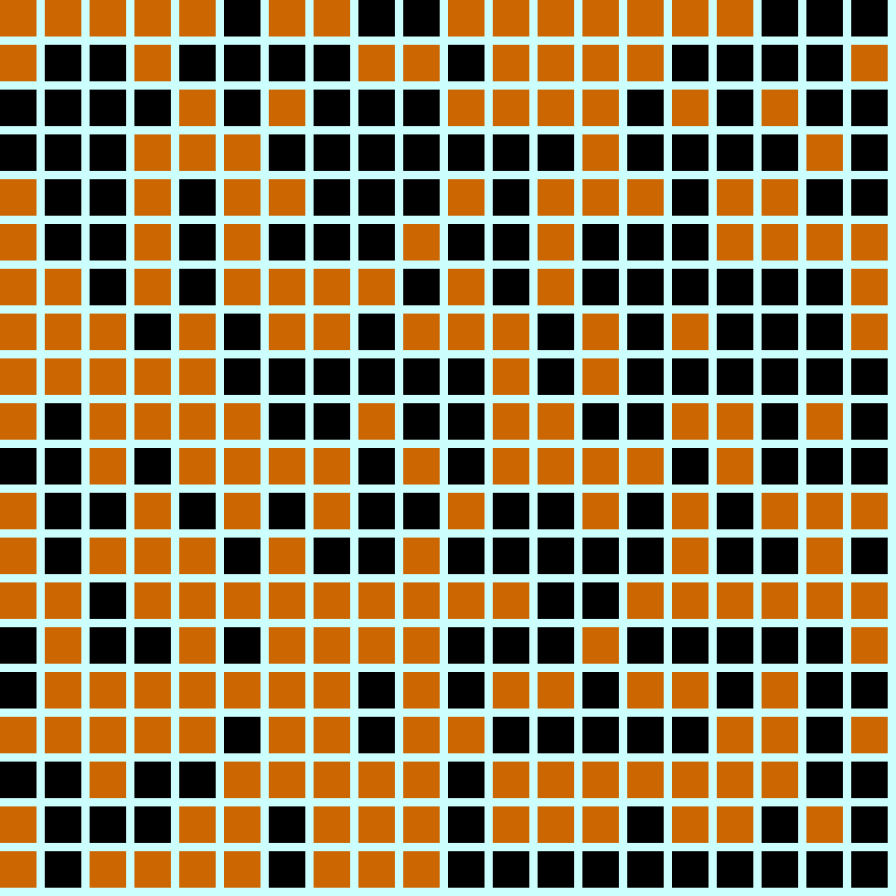
This pattern is drawn by a WebGL 2 fragment shader. Its source:

```glsl
#version 300 es
precision highp float;
// A 20 by 20 grid of square tiles, each orange or black at random, on pale cyan.
// Tiles sit against the top left of their cells, so gaps fall to the right and
// below. An integer hash picks each colour; box coverage smooths the edges.

uniform vec2 u_resolution;
out vec4 fragColor;

const vec2 REPEATS = vec2(20.0);        // cells across and down
const float TILE_SIDE = 0.815;          // tile width as a share of its cell
const float ORANGE_SHARE = 0.53;        // chance that a tile is orange
const uint SEED = 17u;

const vec3 GAP_CYAN = vec3(0.80, 0.996, 0.996);
const vec3 TILE_ORANGE = vec3(0.80, 0.40, 0.005);
const vec3 TILE_BLACK = vec3(0.0);

// Integer hash of a cell, returned in 0..1.
float hashCell(uvec2 cell) {
    uint h = cell.x * 1597u + cell.y * 51749u + SEED * 7919u;
    h = (h ^ (h >> 16)) * 0x7feb352du;
    h = (h ^ (h >> 15)) * 0x846ca68bu;
    h ^= h >> 16;
    return float(h >> 8) / 16777216.0;
}

// Share of a pixel covered by a centred square tile.
float tileCoverage(vec2 local, vec2 pixel) {
    vec2 inside = (0.5 * TILE_SIDE - abs(local)) / pixel;
    vec2 cover = clamp(inside + 0.5, 0.0, 1.0);
    return cover.x * cover.y;
}

void main() {
    // Grid space, counted from the upper left corner.
    vec2 uv = gl_FragCoord.xy / u_resolution;
    vec2 grid = vec2(uv.x, 1.0 - uv.y) * REPEATS;

    // Shift by half a gap so that each tile is centred in its cell.
    grid += 0.5 * (1.0 - TILE_SIDE);
    vec2 local = fract(grid) - 0.5;
    uvec2 cell = uvec2(floor(grid));

    // Random tile colour over the gap colour.
    vec3 tile = hashCell(cell) < ORANGE_SHARE ? TILE_ORANGE : TILE_BLACK;
    float coverage = tileCoverage(local, REPEATS / u_resolution);
    fragColor = vec4(mix(GAP_CYAN, tile, coverage), 1.0);
}
```
